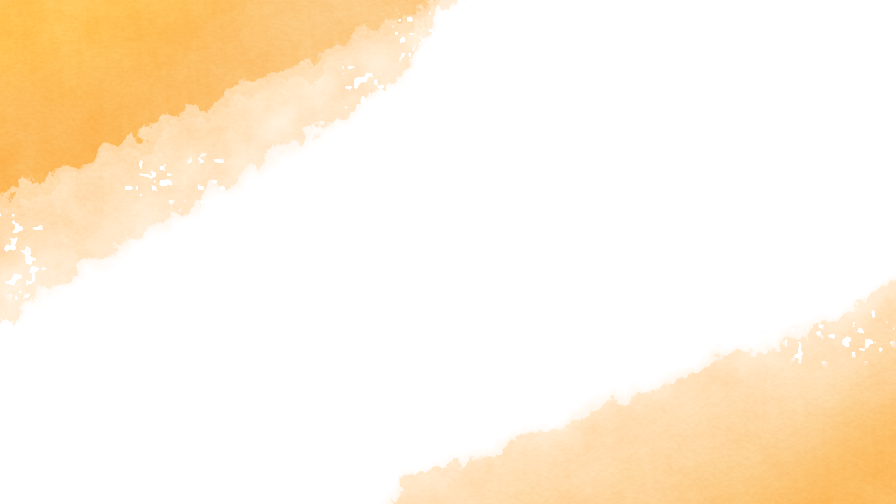
This background is drawn by a Shadertoy shader. Its source:

```glsl
// Two torn watercolour bands in opposite corners of white paper.
// Each band is a sloped line roughened by layered value noise, with a pale
// outer wash, a deeper inner coat, flecks of bare paper and a fine grain.

const vec3 PAPER  = vec3(1.0);
const vec3 CREAM  = vec3(1.00, 0.925, 0.825);
const vec3 PEACH  = vec3(1.00, 0.875, 0.710);
const vec3 APRICOT = vec3(0.99, 0.800, 0.530);
const vec3 AMBER  = vec3(0.99, 0.720, 0.340);
const vec3 GOLD   = vec3(1.00, 0.765, 0.330);
const float EDGE_SOFT = 0.004;   // softness of the torn rim
const float TEAR = 0.085;        // depth of the ragged outline
const float GRAIN = 0.030;       // strength of the paper tooth
const float FLECK_RADIUS = 0.055;
const int FLECK_COUNT = 8;
const vec2 FLECKS[FLECK_COUNT] = vec2[](
    vec2(0.41, 0.64), vec2(0.30, 0.63), vec2(0.03, 0.55), vec2(0.06, 0.45),
    vec2(0.72, 0.83), vec2(0.82, 0.93), vec2(1.61, 0.33), vec2(1.72, 0.34));

float hash(vec2 p) {
    return fract(sin(dot(p, vec2(127.1, 311.7))) * 43758.5453);
}

float noise(vec2 p) {
    vec2 i = floor(p), f = fract(p);
    f = f * f * (3.0 - 2.0 * f);
    return mix(mix(hash(i), hash(i + vec2(1, 0)), f.x),
               mix(hash(i + vec2(0, 1)), hash(i + vec2(1, 1)), f.x), f.y);
}

// Layered noise, centred on zero
float fbm(vec2 p) {
    float sum = 0.0, amp = 0.5;
    for (int i = 0; i < 5; i++) {
        sum += amp * (noise(p) - 0.5);
        p = mat2(0.8, 0.6, -0.6, 0.8) * p * 2.1 + 17.3;
        amp *= 0.55;
    }
    return sum;
}

// Coverage inside a rim, where d is positive inside
float cover(float d, float soft) {
    return smoothstep(-soft, soft, d);
}

// Bare specks gathered around a few centres
float bareFlecks(vec2 p) {
    float cluster = 0.0;
    for (int i = 0; i < FLECK_COUNT; i++) {
        vec2 d = (p - FLECKS[i]) / FLECK_RADIUS;
        cluster = max(cluster, exp(-dot(d, d)));
    }
    float speck = noise(p * 75.0) * 0.65 + noise(p * 150.0 + 9.0) * 0.35;
    return smoothstep(0.80, 0.85, speck + 0.20 * cluster) * smoothstep(0.15, 0.5, cluster);
}

void mainImage(out vec4 fragColor, in vec2 fragCoord) {
    vec2 p = fragCoord / iResolution.y;
    p.x += 0.5 * (16.0 / 9.0 - iResolution.x / iResolution.y);
    float drop = 1.0 - p.y;
    float soft = max(EDGE_SOFT, 1.0 / iResolution.y);

    // Shared irregularities
    float tear = TEAR * fbm(p * vec2(24.0, 17.0)) + 0.025 * fbm(p * 75.0);
    float blot = fbm(p * 5.0 + 4.0);
    float mottle = fbm(p * 16.0 + 31.0);
    float tooth = noise(p * 230.0) + noise(p * vec2(120.0, 260.0)) - 1.0;
    float flecks = bareFlecks(p);
    vec3 color = PAPER;

    // Upper left: pale band
    float outer = min(0.635 - 0.61 * p.x, 2.2 * (0.875 - p.x)) - drop;
    float rim = outer + tear;
    vec3 pale = mix(CREAM, PEACH, smoothstep(-0.02, 0.16, outer + 0.12 * blot));
    pale += vec3(0.0, 0.10, 0.20) * mottle;
    float wash = cover(outer + 0.012 + 0.6 * tear + 0.05 * blot, 0.018);
    color = mix(color, CREAM, 0.45 * wash * (1.0 - flecks));
    color = mix(color, pale, cover(rim, soft) * (1.0 - flecks));

    // Upper left: deep coat, fading to the right
    float inner = 0.388 - 0.45 * p.x - drop;
    float deepRim = inner + 0.9 * tear;
    vec3 deep = mix(AMBER, GOLD, smoothstep(0.05, 0.30, inner + 0.15 * blot));
    deep = mix(deep, APRICOT, smoothstep(0.28, 0.72, p.x + 0.25 * blot));
    deep += vec3(0.0, 0.06, 0.12) * mottle;
    float veil = cover(deepRim + 0.022 + 0.06 * mottle, soft);
    color = mix(color, mix(PEACH, deep, 0.35), 0.45 * veil * (1.0 - flecks));
    color = mix(color, deep, 0.94 * cover(deepRim, soft) * (1.0 - flecks));

    // Lower right: pale band deepening towards the corner
    float bank = min(0.03 + 0.385 * (p.x - 0.78), 1.5 * (p.x - 0.77));
    bank += 0.035 * smoothstep(1.68, 1.78, p.x);
    float lower = bank - p.y;
    vec3 sand = mix(CREAM, PEACH, smoothstep(-0.02, 0.07, lower + 0.10 * blot));
    sand = mix(sand, APRICOT, smoothstep(0.05, 0.26, lower + 0.16 * blot + 0.10 * mottle));
    float corner = 0.20 + 0.68 * (p.x - 1.78) - p.y;
    sand = mix(sand, AMBER, 0.8 * smoothstep(-0.07, 0.11, corner + 0.14 * mottle));
    sand += vec3(0.0, 0.07, 0.14) * mottle;
    float haze = cover(lower + 0.010 + 0.6 * tear + 0.05 * blot, 0.016);
    color = mix(color, CREAM, 0.45 * haze * (1.0 - flecks));
    color = mix(color, sand, cover(lower + tear, soft) * (1.0 - flecks));

    // Paper tooth shows only where there is pigment
    float pigment = smoothstep(0.0, 0.4, 1.0 - color.b);
    color += GRAIN * tooth * pigment * vec3(0.2, 0.7, 1.0);
    fragColor = vec4(clamp(color, 0.0, 1.0), 1.0);
}
```
